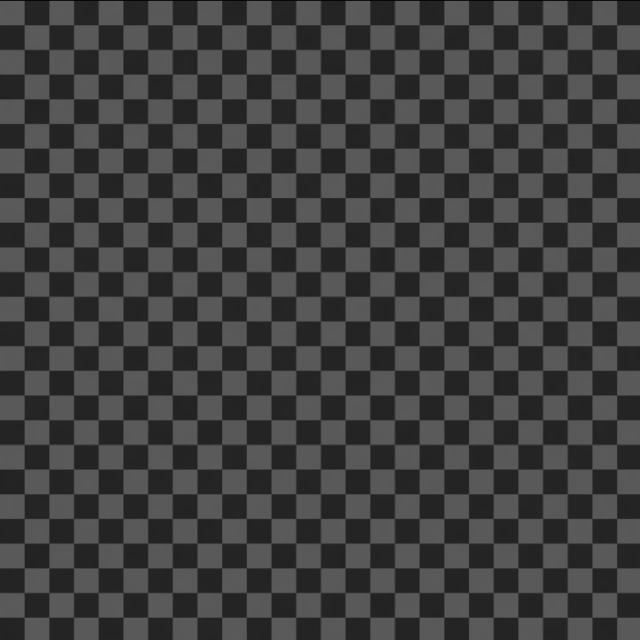
Reproduce this pattern procedurally as a Shadertoy shader.

```glsl
// Charcoal and grey checkerboard with just under 26 squares each way.
// Each axis gives a soft square wave around its nearest seam; their product
// picks the tone, and hashes vary seam softness and the tone of each square.

const float CELL = 0.03857;       // side of one square
const float TOP_MARGIN = 0.0009;  // gap above the first row
const float TOP_LINE = 0.0013;    // thickness of the dark line along the top
const vec3 DARK = vec3(0.141);
const vec3 LIGHT = vec3(0.349);

float hash21(vec2 p) {
    vec3 q = fract(vec3(p.xyx) * 0.1031);
    q += dot(q, q.yzx + 33.33);
    return fract((q.x + q.y) * q.z);
}

float valueNoise(vec2 p) {
    vec2 cell = floor(p);
    vec2 f = fract(p);
    f = f * f * (3.0 - 2.0 * f);
    float low = mix(hash21(cell), hash21(cell + vec2(1.0, 0.0)), f.x);
    float high = mix(hash21(cell + vec2(0.0, 1.0)), hash21(cell + 1.0), f.x);
    return mix(low, high, f.y);
}

// Alternates between +1 and -1 from cell to cell, starting at +1.
float softSquareWave(float x, float pitch, float pixel, float seed) {
    float seam = max(floor(x / pitch + 0.5), 1.0);
    float softness = mix(0.0018, 0.0032, hash21(vec2(seam, seed)));
    float halfWidth = 0.5 * max(softness, pixel);
    float side = clamp((x - seam * pitch) / halfWidth, -1.0, 1.0);
    return side * (1.0 - 2.0 * mod(seam, 2.0));
}

// Faint unevenness: one offset per square plus a slow mottling.
float toneVariation(vec2 p, float pitch) {
    float perSquare = hash21(floor(p / pitch) + 7.0) - 0.5;
    float mottling = valueNoise(p / pitch * 2.5) - 0.5;
    return 0.005 * perSquare + 0.005 * mottling;
}

void mainImage(out vec4 fragColor, in vec2 fragCoord) {
    float pixel = 1.0 / iResolution.y;
    vec2 uv = fragCoord * pixel;
    float depth = 1.0 - uv.y;
    vec2 board = vec2(uv.x, depth - TOP_MARGIN);

    // Checker tone
    float checker = softSquareWave(board.x, CELL, pixel, 3.0)
                  * softSquareWave(board.y, CELL, pixel, 11.0);
    vec3 color = mix(DARK, LIGHT, 0.5 + 0.5 * checker);
    color += toneVariation(board, CELL);

    // Dark line along the top edge
    float line = clamp((TOP_LINE - depth) / pixel + 0.5, 0.0, 1.0);
    color *= 1.0 - line;

    fragColor = vec4(color, 1.0);
}
```
